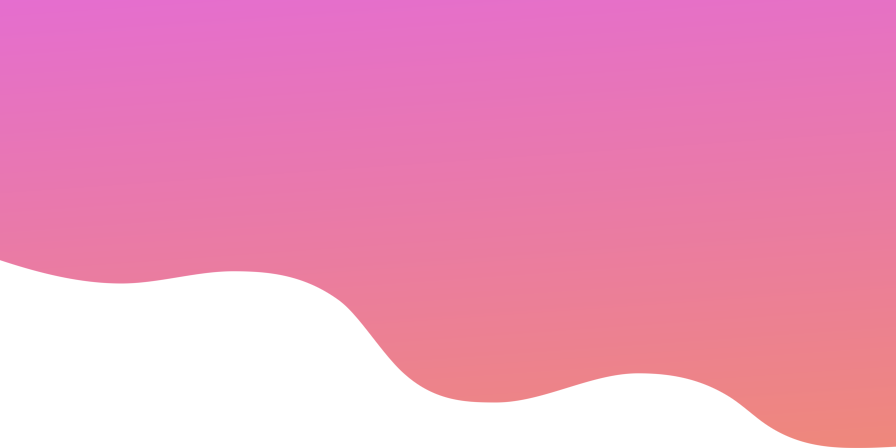
This background is drawn by a WebGL 2 fragment shader. Its source:

```glsl
#version 300 es
precision highp float;

uniform vec2 u_resolution;
out vec4 outColor;

const vec3 ORCHID = vec3(0.897, 0.430, 0.812);
const vec3 CORAL = vec3(0.936, 0.532, 0.482);
const vec3 WHITE = vec3(1.0);
const float BAND_TILT = 0.07;

// Wave knots: position, height, slope
const int KNOT_COUNT = 12;
const vec3 KNOTS[KNOT_COUNT] = vec3[KNOT_COUNT](
    vec3(0.0, 0.4193, -0.33), vec3(0.2708, 0.3672, 0.0),
    vec3(0.5208, 0.3945, 0.0), vec3(0.7552, 0.3307, -0.72),
    vec3(0.8333, 0.2448, -1.28), vec3(0.8984, 0.1693, -0.93),
    vec3(1.1068, 0.1016, 0.0), vec3(1.4245, 0.1667, 0.0),
    vec3(1.6276, 0.1146, -0.62), vec3(1.6927, 0.0651, -0.78),
    vec3(1.9141, 0.0, 0.0), vec3(2.0, 0.003, 0.06)
);

// Cubic Hermite segment: returns height and slope at x
vec2 hermite(vec3 a, vec3 b, float x) {
    float span = b.x - a.x;
    float t = (x - a.x) / span;
    float rise = b.y - a.y;
    float c1 = a.z * span;
    float c2 = 3.0 * rise - (2.0 * a.z + b.z) * span;
    float c3 = (a.z + b.z) * span - 2.0 * rise;
    float height = a.y + t * (c1 + t * (c2 + t * c3));
    float slope = (c1 + t * (2.0 * c2 + 3.0 * t * c3)) / span;
    return vec2(height, slope);
}

vec2 waveProfile(float x) {
    vec2 profile = vec2(0.0);
    for (int i = 0; i < KNOT_COUNT - 1; i++) {
        if (x >= KNOTS[i].x) profile = hermite(KNOTS[i], KNOTS[i + 1], x);
    }
    return profile;
}

// Approximate signed distance, positive above the wave
float waveDistance(vec2 p) {
    vec2 profile = waveProfile(p.x);
    return (p.y - profile.x) / sqrt(1.0 + profile.y * profile.y);
}

vec3 skyGradient(vec2 p, float tilt) {
    float t = (1.0 - p.y + tilt * p.x) / (1.0 + 2.0 * tilt);
    return mix(ORCHID, CORAL, clamp(t, 0.0, 1.0));
}

void main() {
    // Canvas is two units wide and one unit high
    vec2 p = gl_FragCoord.xy / u_resolution * vec2(2.0, 1.0);
    float pixel = 1.0 / u_resolution.y;

    // Gradient above a white wave
    float sky = smoothstep(-0.7 * pixel, 0.7 * pixel, waveDistance(p));
    outColor = vec4(mix(WHITE, skyGradient(p, BAND_TILT), sky), 1.0);
}
```
